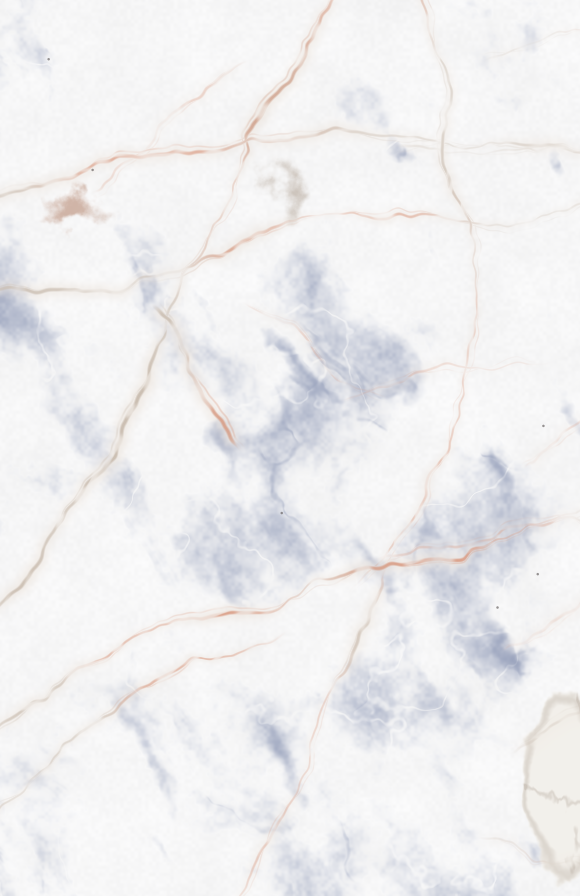
This texture is drawn by a WebGL 1 fragment shader. Its source:

```glsl
precision highp float;
// White marble with soft blue-grey clouds and fine broken rust-coloured cracks.
uniform vec2 u_resolution;

#define BASE vec3(0.966, 0.966, 0.968)
#define DEEP_BLUE vec3(0.57, 0.61, 0.72)
#define RUST vec3(0.85, 0.59, 0.49)
#define BEIGE vec3(0.79, 0.74, 0.69)
#define HALO vec3(0.93, 0.90, 0.87)
#define CLOUD_SCALE 9.5
#define CLOUD_BIAS -0.36
#define VEIN_WIDTH 0.0021
#define HALO_WIDTH 0.0095
#define VEIN_SWAY 0.10
#define GRAIN_SCALE 250.0

float hash(vec2 p) {
  vec3 q = fract(vec3(p.xyx) * 0.1031);
  q += dot(q, q.yzx + 33.33);
  return fract((q.x + q.y) * q.z);
}

float noise(vec2 p) {
  vec2 i = floor(p), f = fract(p);
  f = f * f * (3.0 - 2.0 * f);
  return mix(mix(hash(i), hash(i + vec2(1, 0)), f.x),
             mix(hash(i + vec2(0, 1)), hash(i + vec2(1, 1)), f.x), f.y);
}

float fbm(vec2 p) {
  float sum = 0.0, amp = 0.516;
  for (int i = 0; i < 5; i++) {
    sum += amp * noise(p);
    p = mat2(1.6, 1.2, -1.2, 1.6) * p + 17.3;
    amp *= 0.5;
  }
  return sum;
}

float blob(vec2 p, vec2 center, vec2 radius) {
  vec2 q = (p - center) / radius;
  return exp(-dot(q, q));
}

// Axes across and along the grain of the stone.
vec2 slanted(vec2 p) {
  return vec2(dot(p, vec2(0.89, 0.45)), dot(p, vec2(0.45, -0.89)));
}

// Wandering crack from a to b: x is the core, y the pale stain around it.
vec2 vein(vec2 p, vec2 a, vec2 b, float bow, float weight, float seed) {
  float len = length(b - a);
  vec2 dir = (b - a) / len;
  float along = dot(p - a, dir), t = along / len;
  float side = dot(p - a, vec2(-dir.y, dir.x));
  float path = bow * 4.0 * t * (1.0 - t) + VEIN_SWAY * (fbm(vec2(along * 5.0, seed)) - 0.5);
  path += 0.004 * (noise(vec2(along * 75.0, seed)) - 0.5);
  float d = abs(side - path);
  float ends = smoothstep(-0.01, 0.08, t) * smoothstep(1.01, 0.88, t);
  float swell = noise(vec2(along * 12.0, seed + 5.0));
  float width = VEIN_WIDTH * (0.3 + 1.1 * swell) * (0.45 + 0.55 * weight);
  float soft = 1.0 / u_resolution.y;
  float core = 1.0 - smoothstep(width * 0.2, width + soft, d);
  // A second strand leaves and rejoins the main crack
  float strand = abs(side - path - 0.016 * (noise(vec2(along * 16.0, seed + 9.0)) - 0.5));
  core = max(core, 0.4 * (1.0 - smoothstep(0.0, width * 0.4 + soft, strand)));
  float broken = 0.25 + 0.75 * smoothstep(0.2, 0.7, noise(vec2(along * 55.0, side * 200.0 + seed)));
  float halo = exp(-d * d / (HALO_WIDTH * HALO_WIDTH * (0.2 + swell)));
  return vec2(core * broken * (0.3 + 0.8 * swell), halo * (0.3 + 0.7 * swell)) * ends * weight;
}

vec2 allVeins(vec2 p) {
  // Steep cracks
  vec2 v = vein(p, vec2(-0.02, 0.28), vec2(0.40, 1.05), 0.0, 0.9, 3.0);
  v = max(v, vein(p, vec2(0.46, 1.05), vec2(0.385, 0.33), 0.10, 0.75, 11.0));
  v = max(v, vein(p, vec2(0.43, 0.37), vec2(0.25, -0.04), 0.02, 0.65, 19.0));
  v = max(v, vein(p, vec2(0.19, 0.67), vec2(0.28, 0.50), 0.01, 0.85, 27.0));
  // Shallow cracks, flatter towards the top
  for (int i = 0; i < 4; i++) {
    float k = float(i);
    float reach = i == 0 ? 0.36 : 0.75;
    vec2 a = vec2(-0.05, 0.04 + 0.14 * k + 0.33 * step(1.5, k));
    vec2 b = a + reach * vec2(1.0, 0.75 * exp2(-1.15 * k));
    v = max(v, vein(p, a, b, 0.025, 1.0 - 0.12 * k, 40.0 + 9.0 * k));
  }
  // Scattered hairlines
  for (int i = 0; i < 10; i++) {
    float k = float(i);
    vec2 a = vec2(hash(vec2(k, 2.0)) * 0.6, (k + hash(vec2(k, 7.0))) * 0.1);
    float angle = mix(-0.5, 1.3, hash(vec2(k, 13.0)));
    vec2 b = a + vec2(cos(angle), sin(angle)) * mix(0.15, 0.35, hash(vec2(k, 23.0)));
    v = max(v, vein(p, a, b, 0.01, 0.33, 90.0 + 7.0 * k));
  }
  return v;
}

// Blue cloud density: patchy regions, slanted streaks and darker seams.
float blueClouds(vec2 p) {
  vec2 warp = vec2(fbm(p * 9.0), fbm(p * 9.0 + 31.0)) - 0.5;
  vec2 w = p + 0.09 * warp, s = slanted(w);
  float region = blob(w, vec2(0.52, 0.17), vec2(0.15, 0.15));
  region += 0.8 * blob(s, vec2(0.54, -0.25), vec2(0.055, 0.16));
  region += 0.9 * blob(w, vec2(0.03, 0.65), vec2(0.06, 0.08));
  region += 0.6 * blob(w, vec2(0.25, 0.20), vec2(0.07, 0.13));
  float z = CLOUD_BIAS + 1.25 * region;
  z += 6.2 * (fbm(s * vec2(1.35, 0.9) * CLOUD_SCALE + 4.0) - 0.5);
  for (int i = 0; i < 14; i++) {
    float k = float(i);
    vec2 c = vec2(hash(vec2(k, 41.0)) * 0.648, (k + hash(vec2(k, 53.0))) * 0.06 + 0.05);
    z += 1.7 * blob(slanted(w - c), vec2(0.0), vec2(0.009, 0.04));
  }
  // Dark seams and pale healed scratches
  float seam = 1.0 - smoothstep(0.0, 0.03, abs(fbm(s * vec2(9.0, 5.0) + 60.0) - 0.5));
  float scratch = 1.0 - smoothstep(0.0, 0.014, abs(fbm(p * 8.0 + 140.0) - 0.5));
  z += (0.6 * seam - 0.5 * scratch) * smoothstep(0.3, 1.2, z);
  z += 0.5 * (noise(p * GRAIN_SCALE) + noise(p * GRAIN_SCALE * 0.45) - 1.0);
  float density = pow(max((z - 0.3) / 2.45, 0.0), 1.4);
  return density / (1.0 + 0.3 * density * density);
}

void main() {
  vec2 p = gl_FragCoord.xy / u_resolution.y;
  float mottle = fbm(p * 22.0), grain = noise(p * GRAIN_SCALE);
  vec3 color = BASE + 0.035 * (mottle - 0.5) + 0.02 * (grain - 0.5);
  color = mix(color, DEEP_BLUE, blueClouds(p));

  // Cream inclusion with a rough, folded brown rim
  float r = length((p - vec2(0.635, 0.12)) / vec2(0.055, 0.11)) + 0.5 * (fbm(p * 18.0) - 0.5);
  float fold = 1.0 - smoothstep(0.0, 0.05, abs(fbm(p * vec2(26.0, 14.0)) - 0.5));
  float rim = 0.6 * smoothstep(0.1, 0.0, abs(r - 0.9)) + 0.6 * fold;
  vec3 cream = mix(vec3(0.95, 0.94, 0.92), BEIGE * 0.9, 0.6 * min(rim, 1.0));
  color = mix(color, cream, smoothstep(1.0, 0.94, r));

  // Mineral stains, torn by noise
  vec2 torn = p + 0.07 * (vec2(fbm(p * 25.0), fbm(p * 25.0 + 50.0)) - 0.5);
  float stain = blob(torn, vec2(0.08, 0.765), vec2(0.04, 0.013)) + 0.7 * blob(torn, vec2(0.32, 0.79), vec2(0.02, 0.032));
  stain *= 0.35 + 0.9 * fbm(p * 60.0);
  color = mix(color, mix(BEIGE, RUST, 0.5 * smoothstep(0.2, 0.08, p.x)) * 0.93, 0.75 * smoothstep(0.15, 0.7, stain));

  // Cracks
  vec2 v = allVeins(p);
  color = mix(color, HALO, 0.8 * v.y);
  color = mix(color, mix(BEIGE, RUST, smoothstep(0.3, 0.65, noise(p * 7.0 + 8.0))), min(v.x, 1.0));

  // Rare dark specks
  vec2 cell = floor(p * 24.0);
  vec2 spot = 0.2 + 0.6 * vec2(hash(cell + 71.0), hash(cell + 83.0));
  float speck = smoothstep(0.05, 0.015, length(fract(p * 24.0) - spot)) * step(0.975, hash(cell + 97.0));
  gl_FragColor = vec4(mix(color, vec3(0.42, 0.40, 0.40), 0.7 * speck), 1.0);
}
```
